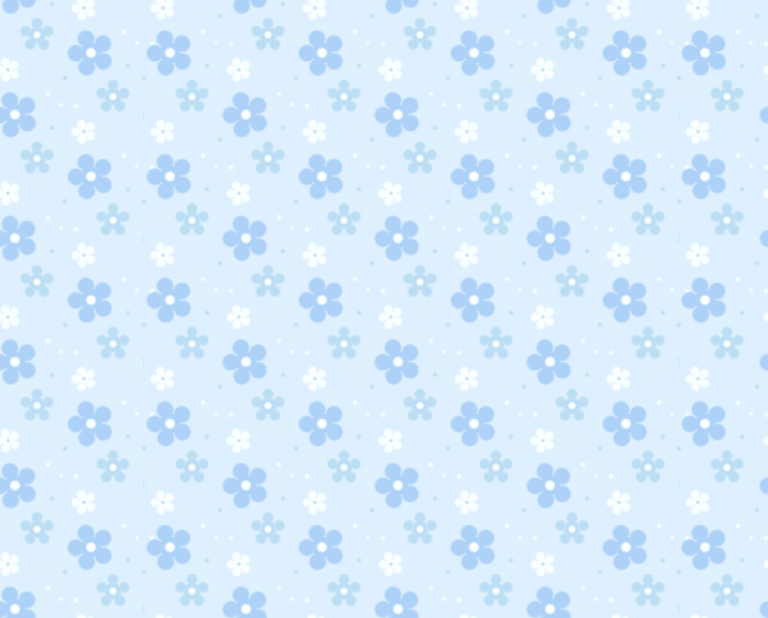
A WebGL 1 fragment shader for this pattern:

```glsl
precision highp float;
// Soft blue five-petal flowers with paler and white ones and small dots between.
// Ten columns repeat one motif five times down; a column is either level or
// dropped by half a repeat. Distances are in a design space that fills the canvas.

#define DESIGN vec2(768.0, 620.0)
#define COLUMNS 10.0
#define ROW 124.0
#define SOFTNESS 1.7
#define SKY vec3(0.87, 0.94, 1.0)
#define MIST vec3(0.88, 0.95, 0.98)
#define BLUE vec3(0.68, 0.82, 0.97)
#define PALE vec3(0.735, 0.87, 0.955)
#define WHITE vec3(0.98, 1.0, 1.0)
#define GREY vec3(0.77, 0.87, 0.94)
#define MOTTLE 0.5

uniform vec2 u_resolution;

float hash(vec2 p) {
  vec3 q = fract(vec3(p.xyx) * 0.1031);
  q += dot(q, q.yzx + 33.33);
  return fract((q.x + q.y) * q.z);
}

// Value noise whose lattice wraps after "cells" steps.
float wrapNoise(vec2 uv, vec2 cells) {
  vec2 p = uv * cells;
  vec2 i = floor(p);
  vec2 f = smoothstep(0.0, 1.0, p - i);
  vec2 a = mod(i, cells);
  vec2 b = mod(i + 1.0, cells);
  return mix(mix(hash(a), hash(vec2(b.x, a.y)), f.x),
             mix(hash(vec2(a.x, b.y)), hash(b), f.x), f.y);
}

// Coverage of a shape, never sharper than one pixel.
float cover(float dist) {
  float edge = max(SOFTNESS, 0.7 * DESIGN.x / u_resolution.x);
  return 1.0 - smoothstep(-edge, edge, dist);
}

// Offset from a motif part, repeated down the column.
vec2 place(vec2 q, vec2 offset) {
  q -= offset;
  q.y = mod(q.y + 0.5 * ROW, ROW) - 0.5 * ROW;
  return q;
}

// Five round petals folded into one sector, joined by a round core.
float flower(vec2 q, float reach, float petal, float turn) {
  float sector = 6.2831853 / 5.0;
  float angle = mod(atan(q.y, q.x) - turn + 0.5 * sector, sector) - 0.5 * sector;
  vec2 folded = length(q) * vec2(cos(angle), sin(angle));
  return min(length(folded - vec2(reach, 0.0)) - petal, length(q) - 0.72 * reach);
}

void addDot(inout vec3 color, vec2 q, vec2 offset, float radius, vec3 ink) {
  color = mix(color, ink, cover(length(place(q, offset)) - radius));
}

void addFlower(inout vec3 color, vec2 q, vec3 shape, vec3 ink, float eye, vec3 eyeInk) {
  color = mix(color, ink, cover(flower(q, shape.x, shape.y, shape.z)));
  color = mix(color, eyeInk, cover(length(q) - eye));
}

// Centre of the first blue flower in a column; two gaps are slightly wider.
vec2 columnOrigin(float column) {
  float k = mod(column, COLUMNS);
  float x = 15.0 + 76.0 * k + 3.0 * step(1.5, k) + 3.0 * step(8.5, k);
  float odd = step(0.5, mod(k, 2.0));
  float inner = step(2.5, k) * step(k, 7.5);
  float dropped = max(odd * inner, 1.0 - step(0.5, k));
  return vec2(x + DESIGN.x * floor(column / COLUMNS), 53.0 + 0.5 * ROW * dropped);
}

void main() {
  vec2 uv = gl_FragCoord.xy / u_resolution;
  vec2 p = vec2(uv.x, 1.0 - uv.y) * DESIGN;

  // Faintly mottled ground
  float mottle = smoothstep(0.5, 0.9, wrapNoise(uv, vec2(60.0, 48.0)));
  vec3 color = mix(SKY, MIST, MOTTLE * mottle);

  float home = floor(uv.x * COLUMNS);
  for (int i = -1; i <= 1; i++) {
    float column = home + float(i);
    vec2 q = p - columnOrigin(column);

    // Scattered dots
    addDot(color, q, vec2(37.0, 13.0), 2.0, GREY);
    addDot(color, q, vec2(-26.0, 25.0), 2.0, GREY);
    addDot(color, q, vec2(33.0, -21.0), 2.0, WHITE);
    addDot(color, q, vec2(46.0, -10.0), 1.6, WHITE);
    addDot(color, q, vec2(61.0, -9.0), 2.0, WHITE);

    // Thin petal slivers in the wider gaps
    float k = mod(column, COLUMNS);
    float wide = step(abs(abs(k - 4.5) - 3.5), 0.1);
    vec2 sliver = abs(place(q, vec2(52.5, 62.0))) - vec2(0.3, 4.0);
    color = mix(color, BLUE, 0.45 * wide * cover(max(sliver.x, sliver.y)));

    // Flowers: petal reach, petal radius, turn
    addFlower(color, place(q, vec2(-7.0, 79.0)), vec3(8.0, 4.3, 0.6), WHITE, 1.6, GREY);
    addFlower(color, place(q, vec2(22.0, 44.0)), vec3(11.8, 5.2, 0.942), PALE, 3.4, WHITE);
    addFlower(color, place(q, vec2(0.0)), vec3(15.0, 8.3, 0.6), BLUE, 4.8, WHITE);
  }
  gl_FragColor = vec4(color, 1.0);
}
```
